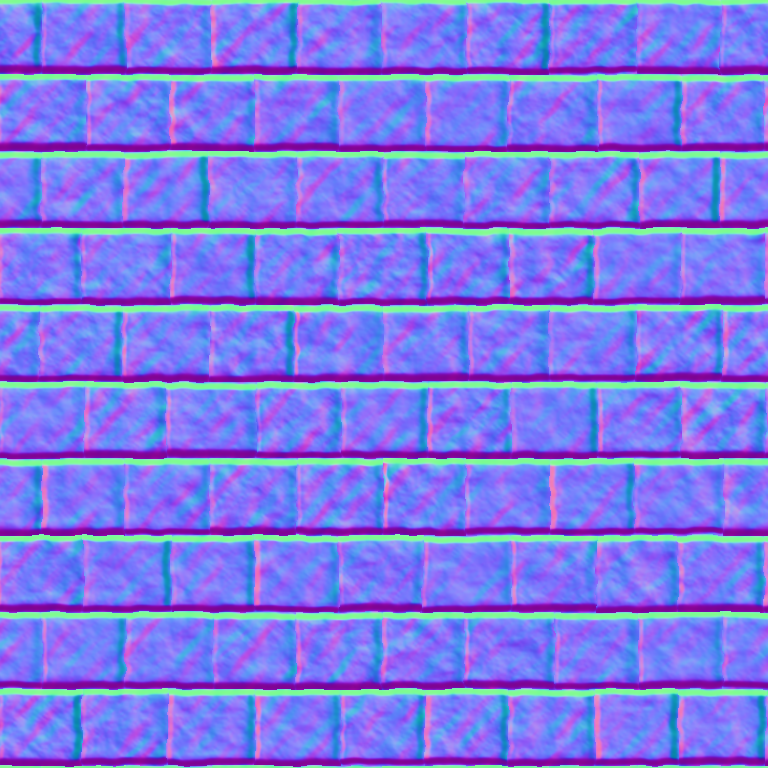
This texture map is drawn by a Shadertoy shader. Its source:

```glsl
const vec2 GRID = vec2(9.0, 10.0);   // bricks across, courses down

float hash(vec2 p) {
    vec3 q = fract(p.xyx * 0.1031);
    q += dot(q, q.yzx + 33.33);
    return fract((q.x + q.y) * q.z);
}

float noise(vec2 p) {
    vec2 cell = floor(p), f = fract(p);
    f = f * f * f * (f * (f * 6.0 - 15.0) + 10.0);
    float low = mix(hash(cell), hash(cell + vec2(1, 0)), f.x);
    float high = mix(hash(cell + vec2(0, 1)), hash(cell + vec2(1, 1)), f.x);
    return mix(low, high, f.y);
}

float bump(float d, float centre, float width) {
    float k = (d - centre) / width;
    return exp(-k * k);
}

// Position of a vertical joint, slightly displaced
float jointX(float joint, float row) {
    return joint + 0.07 * (hash(vec2(mod(joint, GRID.x), row) + 7.0) - 0.5);
}

// Height of the hewn face: diagonal creases, dents and fine grain
float relief(vec2 p) {
    vec2 diagonal = vec2(p.x * 1.3 - p.y, p.x + p.y);
    float height = 0.075 * noise(diagonal * vec2(4.5, 1.5));
    height += 0.045 * noise(p * 5.0 + 11.0);
    height += 0.014 * noise(p * 12.0 + 23.0);
    return height + 0.004 * noise(p * 26.0 + 41.0);
}

vec2 faceSlope(vec2 p) {
    const float STEP = 0.02;
    vec2 dx = vec2(STEP, 0.0), dy = vec2(0.0, STEP);
    return -vec2(relief(p + dx) - relief(p - dx),
                 relief(p + dy) - relief(p - dy)) / (2.0 * STEP);
}

// Steep upper and lower edges; positive slope faces up
float courseSlope(float top, float bottom, vec2 id, float across) {
    float tilt = (hash(id + 31.0) - 0.5) * 0.03 * (across - 0.5);
    float topShift = 0.022 * (hash(id + 47.0) - 0.5) + tilt;
    float bottomShift = 0.024 * (hash(id + 59.0) - 0.5) - tilt;
    float thickness = mix(0.026, 0.041, hash(id + 67.0));
    float lit = 7.5 * bump(top, 0.043 + topShift, 0.027)
              + 0.22 * bump(top, 0.08, 0.06);
    float shaded = 6.0 * bump(bottom, 0.046 + bottomShift, thickness)
                 + 0.3 * bump(bottom, 0.09, 0.05);
    return lit - shaded;
}

// Left edge faces left-to-right highlight, right edge the opposite
float sideSlope(float left, float right, vec2 id, float wear) {
    float leftChance = hash(id + 73.0), rightChance = hash(id + 89.0);
    float leftPower = mix(0.5, 1.7, leftChance * leftChance);
    float rightPower = mix(0.2, 2.2, pow(rightChance, 3.0));
    float leftWidth = mix(0.02, 0.034, hash(id + 97.0));
    float edge = leftPower * (0.5 + wear) * bump(left, 0.033, leftWidth);
    edge += 0.25 * wear * bump(left, 0.11, 0.04);
    edge -= rightPower * (0.65 + 0.7 * wear) * bump(right, 0.05, 0.035);
    return edge - 0.32 * bump(right, 0.085, 0.06);
}

void mainImage(out vec4 fragColor, in vec2 fragCoord) {
    vec2 uv = fragCoord / iResolution.xy;
    vec2 p = vec2(uv.x, 1.0 - uv.y) * GRID;

    // Irregular edges
    p.x += 0.035 * (noise(p * vec2(2.0, 7.0) + 5.0) - 0.5);
    p.y += 0.025 * (noise(p * vec2(6.0, 2.0) + 17.0) - 0.5);

    // Alternating courses
    float course = p.y + 0.03;
    float row = mod(floor(course), GRID.y);
    float top = fract(course), bottom = 1.0 - top;
    float x = p.x + mix(-0.47, 0.02, mod(row, 2.0));

    // Brick between two displaced joints
    float nearest = floor(x + 0.5);
    float column = x < jointX(nearest, row) ? nearest - 1.0 : nearest;
    float left = x - jointX(column, row);
    float right = jointX(column + 1.0, row) - x;
    vec2 id = vec2(mod(column, GRID.x), row);

    // Each face samples its own patch of stone
    vec2 patchOrigin = 20.0 * vec2(hash(id + 3.0), hash(id + 13.0));
    vec2 slope = faceSlope(vec2(left, bottom) + patchOrigin);
    slope *= mix(0.65, 1.05, hash(id + 19.0));
    slope += vec2(-0.01, -0.05);

    // Bevels, with side edges fading into the course lines
    float wear = noise(vec2(left * 6.0, bottom * 9.0) + patchOrigin);
    float sideMask = smoothstep(0.04, 0.12, min(top, bottom));
    float cornerMask = mix(0.55, 1.0, smoothstep(0.0, 0.035, min(left, right)));
    float side = sideSlope(left, right, id, wear) * sideMask;
    slope.x += side;
    slope.y += 0.12 * max(-side, 0.0);
    slope.y += courseSlope(top, bottom, id, left) * cornerMask;

    // Encode the surface direction as colour
    vec3 normal = normalize(vec3(slope, 1.0));
    vec3 color = 0.5 + 0.49 * normal;
    fragColor = vec4(color, 1.0);
}
```
